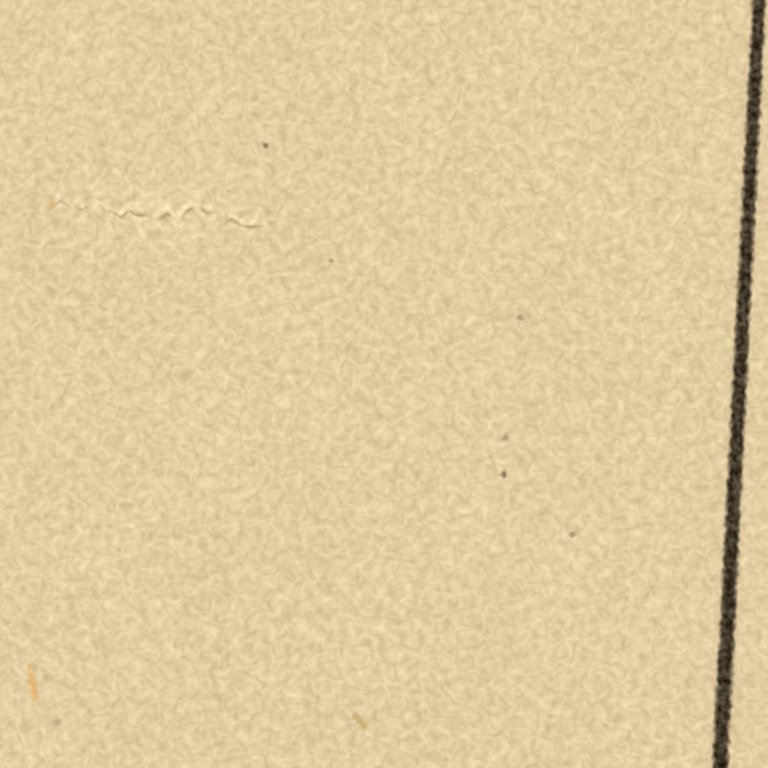
This texture is drawn by a Shadertoy shader. Its source:

```glsl
const vec3 PAPER = vec3(0.890, 0.804, 0.638);
const vec3 GRAIN_TINT = vec3(0.95, 1.0, 1.06);
const vec3 INK = vec3(0.255, 0.220, 0.160);
const vec3 SPECK = vec3(0.50, 0.43, 0.31);
const vec3 FIBRE = vec3(0.90, 0.69, 0.38);
const vec3 OCHRE = vec3(0.72, 0.60, 0.32);
const vec2 RULE_BOTTOM = vec2(0.9375, 0.0);
const vec2 RULE_TOP = vec2(0.9885, 1.0);
const float RULE_HALF_WIDTH = 0.0086;
const float RULE_ROUGHNESS = 0.0034;
const float RULE_SOFTNESS = 0.0034;
const float GRAIN_SCALE = 64.0;
const float GRAIN_STRENGTH = 0.088;
const float MOTTLE_STRENGTH = 0.026;
const float CREASE_STRENGTH = 0.10;
const int SPECK_COUNT = 7;
// Centre, radius and opacity of each speck
const vec4 SPECKS[SPECK_COUNT] = vec4[](
    vec4(0.347, 0.810, 0.0065, 0.80), vec4(0.655, 0.382, 0.0065, 0.85),
    vec4(0.658, 0.431, 0.0075, 0.50), vec4(0.677, 0.586, 0.0070, 0.45),
    vec4(0.430, 0.661, 0.0060, 0.50), vec4(0.746, 0.304, 0.0060, 0.50),
    vec4(0.074, 0.060, 0.0090, 0.40));

vec2 gradientAt(vec2 cell) {
    uvec2 q = uvec2(ivec2(cell) + 4096);
    uint h = q.x * 1597334677u ^ q.y * 3812015801u;
    h = (h ^ (h >> 15)) * 2246822519u;
    h ^= h >> 13;
    float angle = float(h & 65535u) * 6.28318 / 65536.0;
    return vec2(cos(angle), sin(angle));
}

float gradientNoise(vec2 p) {
    vec2 i = floor(p), f = p - i;
    vec2 u = f * f * f * (f * (f * 6.0 - 15.0) + 10.0);
    vec2 e = vec2(0.0, 1.0);
    float low = mix(dot(gradientAt(i), f), dot(gradientAt(i + e.yx), f - e.yx), u.x);
    float high = mix(dot(gradientAt(i + e.xy), f - e.xy), dot(gradientAt(i + 1.0), f - 1.0), u.x);
    return mix(low, high, u.y);
}

float fbm(vec2 p) {
    float sum = 0.0, amplitude = 0.6;
    for (int i = 0; i < 4; i++) {
        sum += amplitude * gradientNoise(p);
        p = mat2(1.6, 1.2, -1.2, 1.6) * p + 17.3;
        amplitude *= 0.5;
    }
    return sum;
}

// Blotchy tooth of the paper in three rotated layers, with sparse pale flecks
float paperGrain(vec2 p) {
    vec2 bend = vec2(gradientNoise(p * 47.0), gradientNoise(p * 47.0 + 50.0));
    vec2 q = p * GRAIN_SCALE + 0.5 * bend;
    mat2 turn = mat2(0.8, 0.6, -0.6, 0.8);
    float coarse = gradientNoise(turn * q);
    float middle = gradientNoise(turn * turn * q * 1.75 + 9.0);
    float fine = gradientNoise(q * vec2(2.7, 3.1) + 31.0);
    float flecks = smoothstep(0.25, 0.6, gradientNoise(turn * q * vec2(1.3, 1.9) + 77.0));
    return 0.72 * coarse + 0.85 * middle + 0.45 * fine + 0.25 * flecks - 0.015;
}

// Signed light and shade of a thin, broken wrinkle on a raised strip
float creaseRelief(vec2 p) {
    float along = smoothstep(0.03, 0.09, p.x) * (1.0 - smoothstep(0.32, 0.37, p.x));
    float wander = 0.020 * gradientNoise(vec2(p.x * 22.0, 3.3))
        + 0.016 * gradientNoise(p * vec2(62.0, 20.0) + 8.0);
    float across = p.y - (0.739 - 0.085 * p.x) - wander;
    float band = exp(-pow((across - 0.004) / 0.022, 2.0));
    float ridge = exp(-pow((across - 0.005) / 0.0040, 2.0));
    float shade = exp(-pow((across + 0.002) / 0.0028, 2.0));
    float broken = smoothstep(-0.30, 0.25, gradientNoise(p * 44.0 + 5.0));
    float wrinkles = gradientNoise(p * vec2(85.0, 100.0) + 12.0);
    return along * ((0.45 * ridge - 1.5 * shade) * broken + band * (1.2 * wrinkles + 0.15));
}

float segmentDistance(vec2 p, vec2 a, vec2 b) {
    vec2 ab = b - a;
    return length(p - a - ab * clamp(dot(p - a, ab) / dot(ab, ab), 0.0, 1.0));
}

float softMark(float distanceToMark, float radius) {
    return 1.0 - smoothstep(0.0, radius, distanceToMark);
}

void mainImage(out vec4 fragColor, in vec2 fragCoord) {
    vec2 p = fragCoord / iResolution.xy;
    float pixel = 1.0 / min(iResolution.x, iResolution.y);

    // Paper
    float shade = GRAIN_STRENGTH * paperGrain(p) + MOTTLE_STRENGTH * fbm(p * 9.0);
    shade += CREASE_STRENGTH * creaseRelief(p);
    vec3 color = PAPER + shade * GRAIN_TINT;

    // Dark specks with ragged rims
    float ragged = 0.004 * gradientNoise(p * 130.0);
    for (int i = 0; i < SPECK_COUNT; i++) {
        vec4 s = SPECKS[i];
        color = mix(color, SPECK, s.w * softMark(length(p - s.xy) + ragged, s.z));
    }

    // Coloured fibres and stains
    float fibre = segmentDistance(p, vec2(0.038, 0.133), vec2(0.046, 0.094));
    float fibreWidth = mix(0.0045, 0.0090, smoothstep(0.130, 0.105, p.y));
    color = mix(color, FIBRE, 0.70 * softMark(fibre + ragged, fibreWidth));
    color = mix(color, FIBRE, 0.65 * softMark(length(p - vec2(0.068, 0.734)), 0.0080));
    float stain = segmentDistance(p, vec2(0.463, 0.068), vec2(0.475, 0.055));
    color = mix(color, OCHRE, 0.50 * softMark(stain + ragged, 0.0080));

    // Slanted ink rule with bleeding edges and a faint halo
    vec2 direction = normalize(RULE_TOP - RULE_BOTTOM);
    vec2 offset = p - RULE_BOTTOM;
    float side = abs(offset.x * direction.y - offset.y * direction.x);
    float halfWidth = RULE_HALF_WIDTH + 0.0016 * (0.5 - p.y);
    float edge = side - halfWidth + RULE_ROUGHNESS * gradientNoise(p * 105.0 + 4.0);
    float softness = RULE_SOFTNESS + 0.5 * pixel;
    float inkMask = 1.0 - smoothstep(-softness, softness, edge);
    color *= 1.0 - 0.04 * exp(-max(edge, 0.0) / 0.004);
    vec3 ink = INK + 0.20 * gradientNoise(p * 110.0) + 0.10 * gradientNoise(p * 200.0);
    color = mix(color, ink, inkMask);

    fragColor = vec4(clamp(color, 0.0, 1.0), 1.0);
}
```
